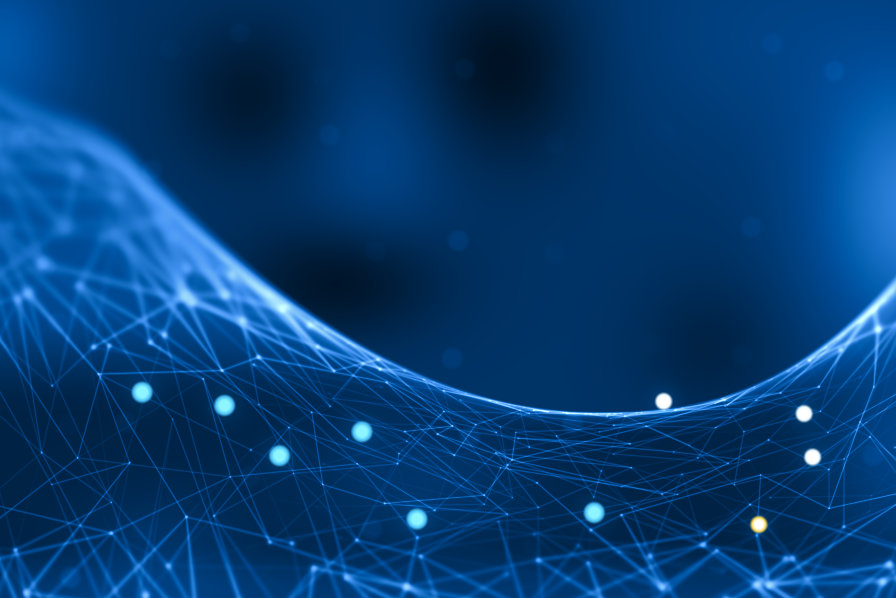
Give the GLSL for this background, as a WebGL 2 fragment shader.

```glsl
#version 300 es
precision highp float;
// A glowing wire mesh sags like a hammock below a blurred blue backdrop.
// Jittered grid nodes are mapped onto the sheet and joined by straight segments;
// all light adds up to one tone, which a palette turns into blue.

uniform vec2 u_resolution;
out vec4 fragColor;

#define SHEET_FLOOR -0.08
#define DEPTH_POWER 1.5
#define LINE_WIDTH 0.0012
#define LINE_LIGHT 0.46
#define NODE_LIGHT 0.75
#define RIM_LIGHT 0.42
#define DOT_RADIUS 0.017

float hash(vec2 p) {
    vec3 q = fract(vec3(p.xyx) * 0.1031);
    q += dot(q, q.yzx + 33.33);
    return fract((q.x + q.y) * q.z);
}

vec2 hash2(vec2 p) { return vec2(hash(p), hash(p + 47.3)); }

float blob(vec2 p, vec2 center, vec2 radii) {
    vec2 q = (p - center) / radii;
    return exp(-dot(q, q));
}

float disc(vec2 p, vec2 center, float radius, float soft) {
    return 1.0 - smoothstep(radius - soft, radius + soft, length(p - center));
}

// Height of the upper rim of the sheet
float ridge(float x) {
    float d = abs(x - 1.0);
    float left = 0.7 * d * d - 0.22 * smoothstep(0.77, 1.1, d);
    return 0.309 + (x < 1.0 ? left : 1.25 * pow(d, 2.5));
}

// Grid node placed on the sheet; rows crowd together near the rim
vec2 node(vec2 id, vec2 scale, float seed) {
    vec2 g = (id + hash2(id + seed)) / scale;
    return vec2(g.x, mix(ridge(g.x), SHEET_FLOOR, pow(max(g.y, 0.0), DEPTH_POWER)));
}

float segment(vec2 p, vec2 a, vec2 b) {
    vec2 ab = b - a;
    float t = clamp(dot(p - a, ab) / max(dot(ab, ab), 1e-6), 0.0, 1.0);
    return length(p - a - ab * t);
}

// Light of one layer of joined nodes
float mesh(vec2 p, vec2 scale, float seed, float width) {
    float top = ridge(p.x);
    float depth = max(top - p.y, 0.0) / (top - SHEET_FLOOR);
    vec2 cell = floor(vec2(p.x, pow(depth, 1.0 / DEPTH_POWER)) * scale);
    float light = 0.0;
    for (int j = -2; j <= 2; j++)
    for (int i = -2; i <= 1; i++) {
        vec2 id = cell + vec2(i, j);
        vec2 a = node(id, scale, seed);
        float r = length(p - a) / (width * 1.7);
        light += NODE_LIGHT * hash(id + seed + 9.0) * exp(-r * r);
        for (int k = 0; k < 4; k++) {
            vec2 link = k == 3 ? vec2(0, 1) : vec2(1, k - 1);
            float chance = hash(id * 1.7 + seed + float(k) * 13.0);
            float d = segment(p, a, node(id + link, scale, seed)) / width;
            light += LINE_LIGHT * smoothstep(0.2, 1.0, chance) * exp(-d * d);
        }
    }
    return light;
}

float backdrop(vec2 p) {
    float tone = 0.40;
    tone -= 0.27 * blob(p, vec2(0.84, 0.89), vec2(0.14, 0.16));
    tone -= 0.21 * blob(p, vec2(0.42, 0.84), vec2(0.13, 0.13));
    tone -= 0.25 * blob(p, vec2(0.57, 0.53), vec2(0.17, 0.10));
    tone -= 0.13 * blob(p, vec2(1.19, 0.42), vec2(0.12, 0.12));
    tone += 0.26 * blob(p, vec2(0.00, 0.92), vec2(0.12, 0.15));
    tone += 0.14 * blob(p, vec2(0.63, 0.74), vec2(0.12, 0.16));
    tone += 0.45 * blob(p, vec2(1.53, 0.65), vec2(0.17, 0.23));
    return tone + 0.11 * blob(p, vec2(1.30, 0.95), vec2(0.30, 0.20));
}

float underside(vec2 p) {
    float tone = 0.27 + 0.16 * smoothstep(0.10, 0.0, p.y);
    tone += 0.15 * blob(p, vec2(0.70, 0.20), vec2(0.20, 0.12));
    tone += 0.13 * blob(p, vec2(0.27, 0.08), vec2(0.15, 0.10));
    tone += 0.26 * blob(p, vec2(1.52, 0.26), vec2(0.15, 0.20));
    return tone + 0.29 * smoothstep(0.31, 0.50, p.y);
}

vec3 palette(float tone) {
    return clamp(vec3(max(tone - 0.68, 0.0),
                      0.5 * tone + 0.3 * max(tone - 0.6, 0.0),
                      min(tone, 0.86 + 0.1 * tone)), 0.0, 1.0);
}

void main() {
    vec2 p = gl_FragCoord.xy / u_resolution * vec2(1.5, 1.0);
    float pixel = 1.0 / u_resolution.y;
    float side = abs(p.x - 1.0);
    float below = ridge(p.x) - p.y;
    float soft = 0.003 + 0.05 * side * side;
    float sheet = smoothstep(-soft, soft, below);
    float tone = mix(backdrop(p), underside(p), sheet);

    // Mesh, out of focus at the bottom and up the slopes
    if (sheet > 0.0) {
        float blur = 0.004 * smoothstep(0.17, 0.0, p.y) + 0.010 * smoothstep(0.33, 0.65, p.y);
        float width = max(LINE_WIDTH, 0.6 * pixel) + blur;
        float tangle = blob(p, vec2(1.02, 0.25), vec2(0.36, 0.13));
        float net = mesh(p, vec2(7.0, 7.0), 11.0, width)
                  + 0.8 * mesh(p, vec2(5.0, 6.0), 83.0, width)
                  + 0.6 * mesh(p, vec2(9.0, 5.0), 151.0, width)
                  + 0.9 * tangle * mesh(p, vec2(6.0, 10.0), 211.0, width);
        float hill = smoothstep(0.40, 0.65, p.y);
        tone += sheet * mix(0.95, 0.28, hill) * (1.0 - exp(-net));
        float rim = RIM_LIGHT * mix(0.25, 1.0, smoothstep(0.05, 0.45, p.x));
        tone += sheet * rim * exp(-max(below, 0.0) / (0.010 + 0.13 * side * side));
        tone += 0.4 * blob(vec2(below, side), vec2(0.002, 0.0), vec2(0.003, 0.25));
    }

    // Faint scattered discs
    vec2 cell = floor(p * 6.0);
    vec2 center = (cell + 0.2 + 0.6 * hash2(cell + 5.0)) / 6.0;
    float faint = hash(cell + 71.0);
    tone += 0.11 * faint * faint * disc(p, center, DOT_RADIUS, 0.005);
    vec3 color = palette(tone);

    // Cyan dots zigzag down the left, then white dots ring the right
    for (int i = 0; i < 10; i++) {
        bool cyan = i < 5 || i == 9;
        float n = float(i < 5 ? i : i - 5);
        float odd = mod(n, 2.0);
        vec2 zigzag = vec2(0.238 + 0.115 * n + 0.023 * odd,
                           0.344 - n * (0.053 - 0.031 * odd));
        float angle = 1.97 - 1.05 * n - 0.26 * sin(2.0 * n);
        float reach = 0.98 + 0.04 * n + 0.13 * sin(2.0 * n);
        vec2 ring = vec2(1.182, 0.2285) + reach * vec2(0.186, 0.111) * vec2(cos(angle), sin(angle));
        vec2 spot = i < 5 ? zigzag : ring;
        float radius = DOT_RADIUS * (cyan ? 1.0 : 0.8);
        vec3 edge = cyan ? vec3(0.28, 0.74, 0.97) : i == 8 ? vec3(1.0, 0.85, 0.3) : vec3(0.93, 0.98, 1.0);
        vec3 core = cyan ? vec3(0.55, 0.96, 1.0) : vec3(1.0);
        vec3 tint = mix(edge, core, disc(p, spot, radius * 0.7, radius * 0.25));
        color += vec3(0.0, 0.06, 0.10) * blob(p, spot, vec2(radius * 1.8));
        color = mix(color, tint, disc(p, spot, radius, 0.0015 + pixel));
    }
    fragColor = vec4(color, 1.0);
}
```
